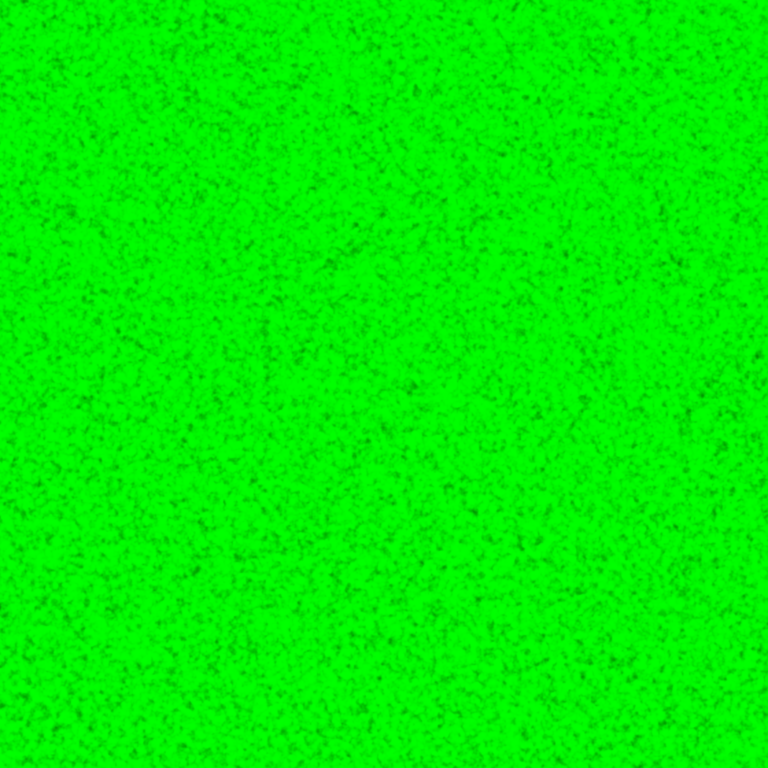
Write a Shadertoy shader that draws this texture.

```glsl
// Vivid green surface covered in fine, soft, irregular dark speckles.

const float TAU = 6.2831853;
const float SPECKLE_FREQ = 300.0;   // lattice cells across the canvas
const float GRAIN_FREQ = 560.0;
const float KERNEL_WIDTH = 0.7;     // blur radius in lattice cells
const float DARKNESS = 0.057;       // scale of the exponential falloff
const vec3 BRIGHT_GREEN = vec3(0.0, 1.0, 0.0);

// Integer hash giving two values in 0..1
vec2 hash2(ivec2 cell, uint seed) {
    uint h = uint(cell.x) * 1597334677u ^ uint(cell.y) * 3812015801u ^ seed * 2654435769u;
    h = (h ^ (h >> 16)) * 2246822519u;
    h = (h ^ (h >> 13)) * 3266489917u;
    h ^= h >> 16;
    return vec2(h & 65535u, h >> 16) / 65535.0;
}

// Normally distributed random value per cell
float gaussianHash(ivec2 cell, uint seed) {
    vec2 u = hash2(cell, seed);
    return sqrt(-2.0 * log(max(u.x, 0.00001))) * cos(TAU * u.y);
}

// Smooth isotropic noise with zero mean and unit variance
float gaussianNoise(vec2 p, float width, uint seed) {
    ivec2 base = ivec2(floor(p));
    float total = 0.0;
    float power = 0.0;
    for (int y = -2; y <= 2; y++) {
        for (int x = -2; x <= 2; x++) {
            ivec2 cell = base + ivec2(x, y);
            vec2 offset = p - vec2(cell) - 0.5;
            float weight = exp(-dot(offset, offset) / (2.0 * width * width));
            total += weight * gaussianHash(cell, seed);
            power += weight * weight;
        }
    }
    return total * inversesqrt(power);
}

// Turns normal noise into a long-tailed, exponential-like shade
float speckleShade(float noise, float scale) {
    return scale * log(1.0 + exp(1.702 * noise));
}

void mainImage(out vec4 fragColor, in vec2 fragCoord) {
    vec2 uv = fragCoord / iResolution.y;

    // Soft speckles with a weaker layer of finer grain
    float speckles = gaussianNoise(uv * SPECKLE_FREQ, KERNEL_WIDTH, 1u);
    float grain = gaussianNoise(uv * GRAIN_FREQ, KERNEL_WIDTH, 2u);
    float noise = 0.93 * speckles + 0.37 * grain;

    float shade = speckleShade(noise, DARKNESS);
    fragColor = vec4(BRIGHT_GREEN * clamp(1.0 - shade, 0.0, 1.0), 1.0);
}
```
